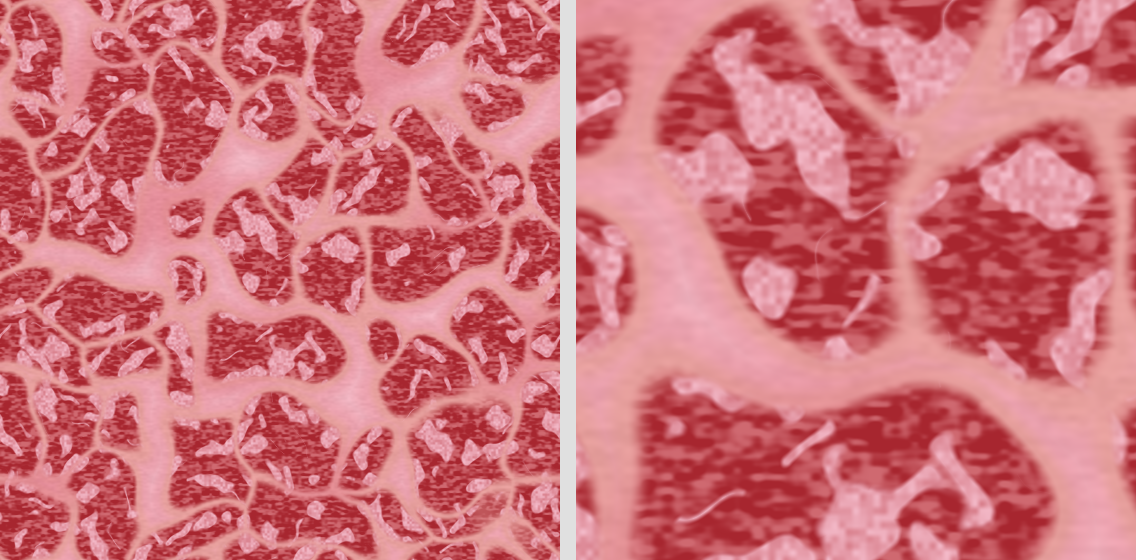
Left: the whole. Right: its middle third, enlarged.
A WebGL 2 fragment shader for this pattern:

```glsl
#version 300 es
precision highp float;
// Draws soft-edged red tissue cells with pale flecks, packed in a pink matrix; tiles seamlessly.
uniform vec2 u_resolution;
out vec4 fragColor;

const float TAU = 6.2831853;

// Integer hash of a lattice point that wraps at the given period
vec3 hash3(vec2 cell, vec2 period, uint seed) {
  uvec3 v = uvec3(uvec2(mod(cell + 0.5, period)), seed);
  v = v * 1664525u + 1013904223u;
  v.x += v.y * v.z; v.y += v.z * v.x; v.z += v.x * v.y;
  v ^= v >> 16u;
  v.x += v.y * v.z; v.y += v.z * v.x; v.z += v.x * v.y;
  return vec3(v >> 8u) / 16777216.0;
}

// Wrapping value noise
float grain(vec2 uv, vec2 period, uint seed) {
  vec2 p = uv * period, i = floor(p), f = fract(p);
  f = f * f * (3.0 - 2.0 * f);
  float a = hash3(i, period, seed).x;
  float b = hash3(i + vec2(1, 0), period, seed).x;
  float c = hash3(i + vec2(0, 1), period, seed).x;
  float d = hash3(i + vec2(1, 1), period, seed).x;
  return mix(mix(a, b, f.x), mix(c, d, f.x), f.y);
}

float smoothMin(float a, float b, float k) {
  float h = max(k - abs(a - b), 0.0) / k;
  return min(a, b) - h * h * k * 0.25;
}

// Cellular noise of capsules: signed distances to the nearest two
vec2 capsules(vec2 uv, float count, uint seed, float maxHalfLength, vec2 radii) {
  vec2 p = uv * count, base = floor(p), nearest = vec2(9.0);
  for (int y = -2; y <= 2; y++) {
    for (int x = -2; x <= 2; x++) {
      vec2 cell = base + vec2(x, y);
      vec3 place = hash3(cell, vec2(count), seed);
      vec3 form = hash3(cell, vec2(count), seed + 1u);
      vec2 q = p - cell - 0.5 - 0.8 * (place.xy - 0.5);
      vec2 axis = vec2(cos(TAU * place.z), sin(TAU * place.z));
      float reach = maxHalfLength * form.x;
      float along = clamp(dot(q, axis), -reach, reach);
      float d = length(q - axis * along) - mix(radii.x, radii.y, form.y);
      nearest = d < nearest.x ? vec2(d, nearest.x) : vec2(nearest.x, min(nearest.y, d));
    }
  }
  return nearest;
}

// Layered sines with whole-number frequencies
vec2 warp(vec2 uv) {
  vec2 a = sin(TAU * (uv.yx * vec2(3, 4) + uv * vec2(1, -2)) + vec2(0.4, 2.1));
  vec2 b = sin(TAU * (uv.yx * vec2(7, 6) + uv * vec2(-4, 3)) + vec2(3.7, 1.2));
  return 0.016 * a + 0.007 * b;
}

void main() {
  vec2 uv = gl_FragCoord.xy / u_resolution;
  vec2 bent = uv + warp(uv);

  // Cell bodies: positive inside, cut by thin seams where they touch
  vec2 body = capsules(bent, 7.0, 11u, 0.5, vec2(0.2, 0.64));
  float seam = 0.5 * (body.y - body.x) - 0.035;
  float field = smoothMin(-body.x, seam, 0.12);
  float inside = smoothstep(-0.035, 0.05, field);

  // Flecks: small blobs that fuse into short worms
  vec2 wobble = 0.0035 * sin(TAU * (uv.yx * vec2(23, 26) + uv * vec2(11, -9)));
  vec2 blob = capsules(bent + wobble, 26.0, 37u, 0.55, vec2(-0.2, 0.4));
  float fleck = 1.0 - smoothstep(-0.07, 0.06, smoothMin(blob.x, blob.y, 0.25));
  fleck *= smoothstep(-0.06, 0.03, field);

  // Fine texture: flat streaks and round speckle
  float streak = 0.6 * grain(uv, vec2(88, 230), 3u) + 0.4 * grain(uv, vec2(170, 256), 5u);
  float speckle = grain(uv, vec2(240), 7u);

  // Matrix: tan rim, pink body, rosy patches
  float depth = -field;
  vec3 matrix = mix(vec3(0.90, 0.62, 0.61), vec3(0.92, 0.63, 0.68), smoothstep(0.04, 0.14, depth));
  matrix = mix(matrix, vec3(0.94, 0.71, 0.76), smoothstep(0.12, 0.35, depth));
  vec2 drift = sin(TAU * (uv * vec2(2, 3) + bent.yx * vec2(1, -2)));
  float patches = smoothstep(0.2, 1.0, 0.5 * (drift.x + drift.y));
  matrix = mix(matrix, vec3(0.88, 0.50, 0.55), 0.6 * patches);
  matrix += 0.06 * (streak - 0.5);

  vec3 red = mix(vec3(0.655, 0.15, 0.185), vec3(0.81, 0.41, 0.44), smoothstep(0.3, 0.8, streak));
  vec3 pale = mix(vec3(0.86, 0.52, 0.57), vec3(0.97, 0.76, 0.82), speckle);

  vec3 color = mix(matrix, red, inside);
  color = mix(color, pale, 0.93 * fleck);
  fragColor = vec4(color, 1.0);
}
```
